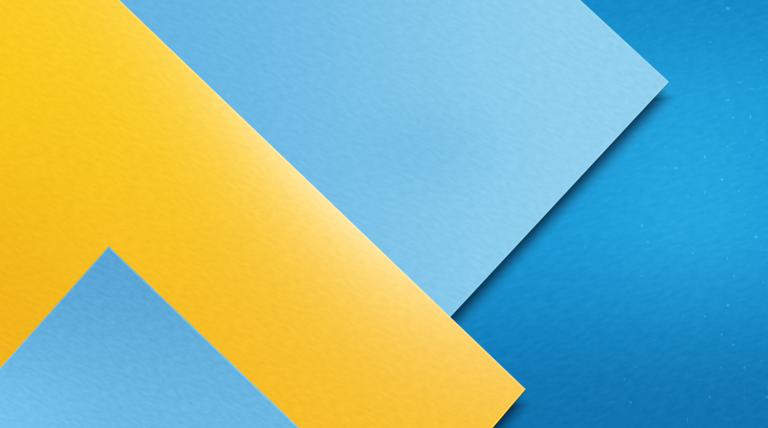
A Shadertoy shader for this background:

```glsl
// Overlapping sheets of coloured paper: deep blue base, pale blue, yellow, sky blue.
// Each sheet is a wedge distance function with a soft offset shadow and lit rim;
// gradient noise stretched along a slant gives the paper its fibres.

const vec2 SHADOW_SHIFT = vec2(-0.02, -0.04);

vec2 hashGradient(vec2 cell) {
    vec3 q = fract(cell.xyx * vec3(0.1031, 0.1030, 0.0973));
    q += dot(q, q.yzx + 33.33);
    float angle = 6.2832 * fract((q.x + q.y) * q.z);
    return vec2(cos(angle), sin(angle));
}

float gradientNoise(vec2 p) {
    vec2 i = floor(p), f = p - i;
    vec2 u = f * f * f * (f * (f * 6.0 - 15.0) + 10.0);
    vec2 e = vec2(1.0, 0.0);
    float low = mix(dot(hashGradient(i), f), dot(hashGradient(i + e), f - e), u.x);
    float high = mix(dot(hashGradient(i + e.yx), f - e.yx),
                     dot(hashGradient(i + 1.0), f - 1.0), u.x);
    return mix(low, high, u.y);
}

// Signed distance to the line from a to b, positive on its right.
float lineDistance(vec2 p, vec2 a, vec2 b) {
    vec2 d = normalize(b - a);
    return dot(p - a, vec2(d.y, -d.x));
}

// Counterclockwise corner a-c-b, negative inside.
float wedge(vec2 p, vec2 a, vec2 c, vec2 b) {
    return max(lineDistance(p, a, c), lineDistance(p, c, b));
}

float paperGrain(vec2 p, float slant) {
    float c = cos(slant), s = sin(slant);
    vec2 q = mat2(c, -s, s, c) * p;
    return gradientNoise(q * vec2(45.0, 120.0))
         + 0.6 * gradientNoise(q * vec2(110.0, 190.0) + 7.0);
}

float softGlow(vec2 p, vec2 center, vec2 size) {
    vec2 q = (p - center) / size;
    return exp(-dot(q, q));
}

// Lays one sheet with its cast shadow over the colour below.
vec3 laySheet(vec3 below, vec3 paper, float d, float shadowD, float strength, float rim, float px) {
    float shadow = 1.0 - smoothstep(-0.02, 0.045, shadowD);
    vec3 shaded = below * mix(vec3(1.0), vec3(0.15, 0.28, 0.34), strength * shadow * shadow);
    float rimLight = rim * smoothstep(-0.006, -0.001, d);
    vec3 lit = mix(paper, vec3(1.0, 0.98, 0.9), rimLight);
    return mix(shaded, lit, smoothstep(0.75 * px, -0.75 * px, d));
}

void mainImage(out vec4 fragColor, in vec2 fragCoord) {
    vec2 p = fragCoord / iResolution.y;
    vec2 s = p - SHADOW_SHIFT;
    float px = 1.0 / iResolution.y;
    float grain = paperGrain(p, -0.45);

    // Deep blue base, darker toward the bottom, with sparse flecks
    vec3 color = mix(vec3(0.06, 0.46, 0.70), vec3(0.10, 0.60, 0.84), smoothstep(0.0, 0.5, p.y));
    color += vec3(0.05, 0.05, 0.03) * softGlow(p, vec2(1.62, 0.55), vec2(0.25, 0.3));
    color -= vec3(0.02, 0.05, 0.05) * smoothstep(0.75, 1.0, p.y);
    float flecks = smoothstep(0.42, 0.62, gradientNoise(p * 75.0 + 3.0));
    color += 0.10 * flecks * smoothstep(1.2, 1.7, p.x);
    color += 0.022 * paperGrain(p * 0.8, 0.3);

    // Pale blue sheet, brightening toward its right corner
    vec2 a = vec2(1.053, 0.260), c = vec2(1.563, 0.809), b = vec2(1.356, 1.0);
    vec3 pale = mix(vec3(0.40, 0.71, 0.89), vec3(0.57, 0.82, 0.935), smoothstep(0.3, 1.45, p.x));
    pale -= vec3(0.035, 0.025, 0.01) * softGlow(p, vec2(1.0, 0.65), vec2(0.16, 0.1));
    color = laySheet(color, pale + 0.022 * grain, wedge(p, a, c, b), wedge(s, a, c, b), 0.92, 0.12, px);

    // Yellow band with a sheen along its upper edge
    a = vec2(1.151, 0.0); c = vec2(1.228, 0.091); b = vec2(0.279, 1.0);
    float depth = max(-lineDistance(p, c, b), 0.0);
    float sheen = exp(-depth / 0.13) * exp(-pow((p.x - 0.78) / 0.36, 2.0));
    vec3 yellow = mix(vec3(0.965, 0.735, 0.13), vec3(0.975, 0.785, 0.09), smoothstep(0.1, 0.9, p.y));
    yellow -= vec3(0.02, 0.03, 0.02) * smoothstep(0.3, 0.0, p.x) * smoothstep(0.9, 0.3, p.y);
    yellow = mix(yellow, vec3(1.0, 0.90, 0.60), 0.85 * sheen);
    yellow += vec3(0.01, 0.03, 0.12) * exp(-depth / 0.2);
    color = laySheet(color, yellow + 0.020 * grain, wedge(p, a, c, b), wedge(s, a, c, b), 0.92, 0.3, px);

    // Sky blue corner sheet
    a = vec2(0.700, 0.0); c = vec2(0.2535, 0.4256); b = vec2(0.0, 0.142);
    vec3 sky = mix(vec3(0.42, 0.72, 0.89), vec3(0.35, 0.65, 0.84), smoothstep(0.0, 0.4, p.y));
    sky += 0.04 * softGlow(p, vec2(0.0), vec2(0.2));
    color = laySheet(color, sky + 0.028 * grain, wedge(p, a, c, b), wedge(s, a, c, b), 0.0, 0.25, px);

    fragColor = vec4(clamp(color, 0.0, 1.0), 1.0);
}
```
